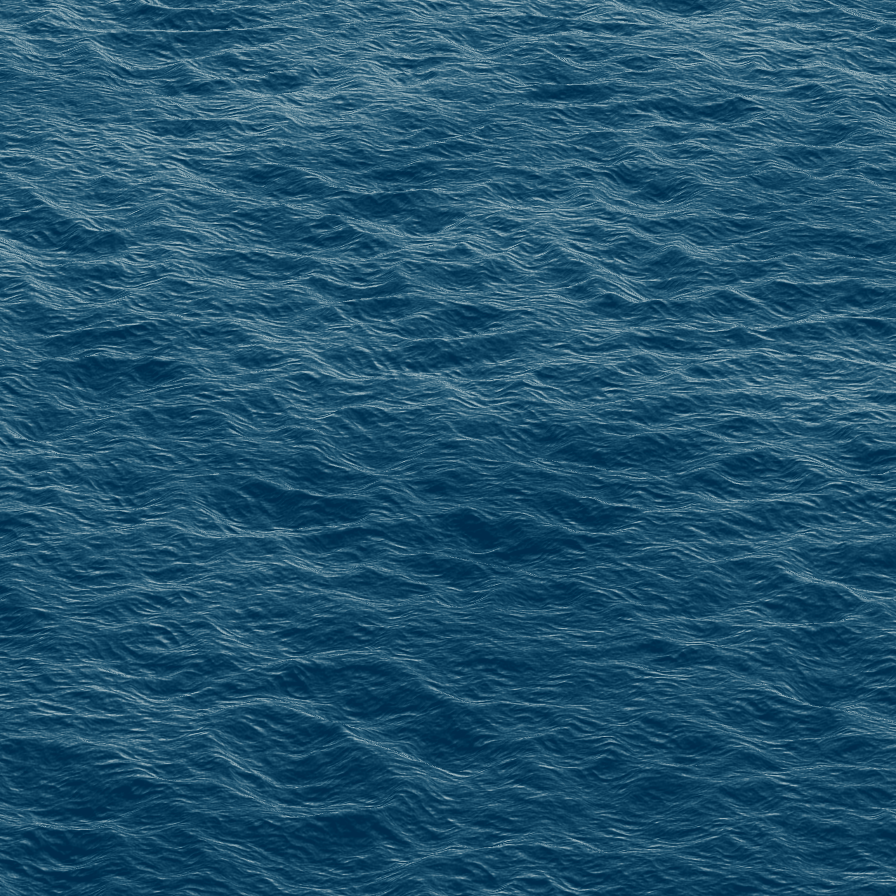
This texture is drawn by a WebGL 1 fragment shader. Its source:

```glsl
precision highp float;
// Open sea seen from above at a slant: choppy swell with fine wind ripples.
// Ridged gradient noise forms a height field, which is projected in perspective
// with crests hiding what lies behind; the slope toward the viewer sets the tone.

uniform vec2 u_resolution;

const vec3 DEEP = vec3(0.01, 0.21, 0.33);
const vec3 MID = vec3(0.14, 0.35, 0.46);
const vec3 PALE = vec3(0.44, 0.58, 0.64);

const float HORIZON = 2.5;        // screen height of the vanishing line
const float CAMERA_DEPTH = 5.5;   // sets the foreshortening
const float LIFT = 0.22;          // screen rise per unit of wave height
const float MARCH_STEP = 0.0026;
const float SLOPE_SPAN = 0.003;

vec2 hashGradient(vec2 cell) {
  vec3 q = fract(cell.xyx * vec3(0.1031, 0.1030, 0.0973));
  q += dot(q, q.yzx + 33.33);
  return (fract((q.xx + q.yz) * q.zy) * 2.0 - 1.0) * 1.2;
}

float gradientNoise(vec2 p) {
  vec2 cell = floor(p);
  vec2 f = p - cell;
  vec2 w = f * f * f * (f * (f * 6.0 - 15.0) + 10.0);
  float a = dot(hashGradient(cell), f);
  float b = dot(hashGradient(cell + vec2(1.0, 0.0)), f - vec2(1.0, 0.0));
  float c = dot(hashGradient(cell + vec2(0.0, 1.0)), f - vec2(0.0, 1.0));
  float d = dot(hashGradient(cell + 1.0), f - 1.0);
  return mix(mix(a, b, w.x), mix(c, d, w.x), w.y);
}

// Height of three ridged octaves, crossing at alternating angles; always below 0.
float ridgedWaves(vec2 p, float frequency, float stretch, float gain) {
  float height = 0.0;
  float steepness = 1.0;
  float turn = 0.55;
  for (int i = 0; i < 3; i++) {
    float c = cos(turn);
    float s = sin(turn);
    vec2 q = vec2(c * p.x - s * p.y, s * p.x + c * p.y) * frequency;
    float n = gradientNoise(q * vec2(1.0, stretch) + frequency * 1.37);
    height -= steepness * sqrt(n * n + 0.002) / frequency;
    frequency *= 1.9;
    steepness *= gain;
    turn = -turn * 0.85;
  }
  return height;
}

float swell(vec2 p) {
  return ridgedWaves(p, 4.5, 1.2, 0.8);
}

float ripples(vec2 p, float gain) {
  return ridgedWaves(p, 31.0, 1.6, gain);
}

float distanceScale(float y) {
  return HORIZON / (HORIZON - y);
}

vec2 seaPlane(vec2 uv) {
  return vec2(uv.x - 0.5, CAMERA_DEPTH) * distanceScale(uv.y);
}

// Gap between the lifted surface at height y and the sight line at uv.y.
float surfaceGap(vec2 uv, float y) {
  return y - uv.y + LIFT * swell(seaPlane(vec2(uv.x, y))) / distanceScale(y);
}

// Marches away from the viewer to the first visible point of the surface.
float visibleHeight(vec2 uv) {
  float y = uv.y;
  float gap = surfaceGap(uv, y);
  for (int i = 0; i < 20; i++) {
    float nextGap = surfaceGap(uv, y + MARCH_STEP);
    if (nextGap >= 0.0) {
      y += MARCH_STEP * clamp(gap / (gap - nextGap), 0.0, 1.0);
      break;
    }
    y += MARCH_STEP;
    gap = nextGap;
  }
  return y;
}

vec3 waterTone(float shine) {
  float tone = 0.125 + 0.175 * exp(0.53 * clamp(shine, -2.4, 2.2));
  vec3 shade = mix(DEEP, MID, clamp((tone - 0.21) / 0.14, -0.4, 1.0));
  return mix(shade, PALE, max((tone - 0.35) / 0.23, 0.0));
}

vec3 seaColor(vec2 uv) {
  vec2 p = seaPlane(vec2(uv.x, visibleHeight(uv)));
  vec2 ahead = p + vec2(0.2, 1.0) * SLOPE_SPAN;
  float gain = mix(0.85, 0.6, uv.y);
  float swellSlope = (swell(ahead) - swell(p)) / SLOPE_SPAN;
  float rippleSlope = (ripples(ahead, gain) - ripples(p, gain)) / SLOPE_SPAN;

  // Slopes facing away mirror the sky; the far water is brighter overall.
  float shine = 0.36 - 0.76 * swellSlope - 0.72 * rippleSlope;
  shine += 1.4 * (uv.y - 0.5);
  shine += 0.9 * gradientNoise(p * 2.1 + 7.3);
  shine += 0.6 * gradientNoise(uv * 380.0);
  return waterTone(shine);
}

void main() {
  // Two samples per pixel smooth the crest edges.
  vec2 offset = vec2(0.2, 0.25);
  vec3 upper = seaColor((gl_FragCoord.xy + offset) / u_resolution);
  vec3 lower = seaColor((gl_FragCoord.xy - offset) / u_resolution);
  gl_FragColor = vec4(0.5 * (upper + lower), 1.0);
}
```
